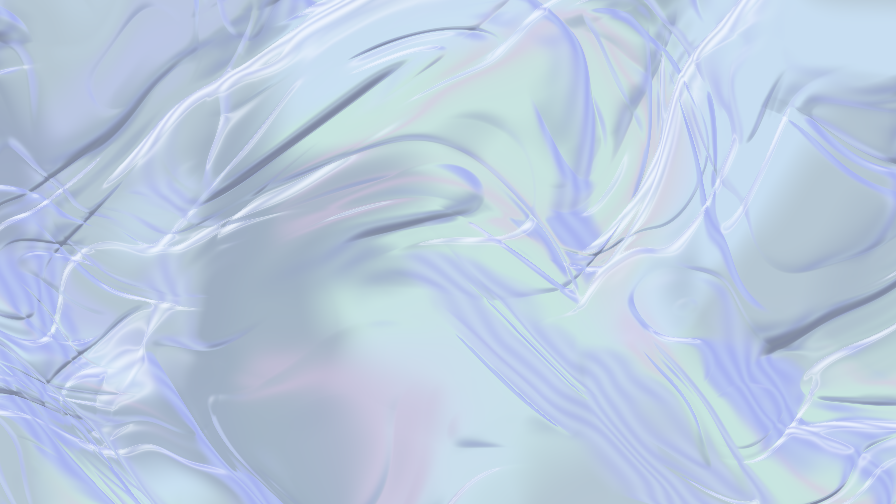
A Shadertoy shader for this background:

```glsl
// Pale iridescent foil: soft pearly sheets crossed by glossy, warped folds.

const vec3 GREY_BLUE  = vec3(0.71, 0.78, 0.83);
const vec3 SLATE      = vec3(0.59, 0.65, 0.74);
const vec3 MINT       = vec3(0.78, 0.90, 0.88);
const vec3 ICE        = vec3(0.79, 0.88, 0.96);
const vec3 LAVENDER   = vec3(0.74, 0.78, 0.93);
const vec3 PERIWINKLE = vec3(0.65, 0.70, 0.95);
const vec3 PINK       = vec3(0.85, 0.77, 0.89);
const vec3 SHADOW     = vec3(0.45, 0.48, 0.57);
const vec3 GLOSS      = vec3(0.94, 0.96, 1.00);

vec2 cellGradient(vec2 cell) {
    vec3 h = fract(cell.xyx * vec3(0.1031, 0.1030, 0.0973));
    h += dot(h, h.yzx + 33.33);
    float angle = 6.2832 * fract((h.x + h.y) * h.z);
    return vec2(cos(angle), sin(angle));
}

float gradientNoise(vec2 p) {
    vec2 cell = floor(p), f = fract(p);
    vec2 u = f * f * f * (f * (f * 6.0 - 15.0) + 10.0);
    vec2 e = vec2(0.0, 1.0);
    float a = dot(cellGradient(cell), f);
    float b = dot(cellGradient(cell + e.yx), f - e.yx);
    float c = dot(cellGradient(cell + e.xy), f - e.xy);
    float d = dot(cellGradient(cell + e.yy), f - e.yy);
    return mix(mix(a, b, u.x), mix(c, d, u.x), u.y);
}

vec2 rotate(vec2 p, float angle) {
    float c = cos(angle), s = sin(angle);
    return vec2(c * p.x - s * p.y, s * p.x + c * p.y);
}

vec2 warp(vec2 p, float frequency, float amount) {
    vec2 q = p * frequency;
    return p + amount * vec2(gradientNoise(q + 3.7), gradientNoise(q + 21.3));
}

// Rounded ridge along the zero line of a value
float ridge(float value, float width) {
    float x = value / width;
    return 1.0 / (1.0 + x * x);
}

// Fold with a steep face on one side and a gentle one on the other
float crease(float value, float width) {
    return ridge(value, value < 0.0 ? 0.4 * width : 1.3 * width);
}

// Height of the sheet: broad swells, sparse elongated folds, fine wrinkles
float sheetHeight(vec2 p) {
    vec2 q = warp(warp(p, 1.6, 0.32), 3.7, 0.09);
    float height = 0.20 * gradientNoise(q * 1.6 + 8.0);
    float folded = 0.0;
    for (int i = 0; i < 6; i++) {
        float k = float(i);
        float scale = 1.0 + 0.35 * k;
        float angle = 0.8 * sin(2.4 * k + 0.5);
        vec2 along = rotate(q, -angle) * vec2(0.9, 2.2) * scale;
        float mask = smoothstep(-0.04, 0.26, gradientNoise(p * 1.9 + 13.1 * k + 5.0));
        float fold = gradientNoise(along + 31.7 * k);
        height += mask * (0.036 * crease(fold, 0.08) + 0.022 * crease(0.16 - fold, 0.08)) / scale;
        folded += mask;
    }
    vec2 fine = rotate(q, -0.4) * vec2(5.0, 13.0);
    return height + 0.005 * min(folded, 1.5) * gradientNoise(fine);
}

vec2 sheetSlope(vec2 p, float h) {
    vec2 e = vec2(0.002, 0.0);
    vec2 g = (vec2(sheetHeight(p + e.xy), sheetHeight(p + e.yx)) - h) / e.x;
    return g / sqrt(1.0 + dot(g, g));
}

// Slow drift of pearly tints over the flat parts
vec3 pearlTint(vec2 p, vec2 slope) {
    vec2 q = warp(p, 1.5, 0.35) + 0.12 * slope;
    float mint = gradientNoise(q * 1.5 + 40.0);
    float ice = gradientNoise(q * 1.9 + 57.0);
    float slate = gradientNoise(q * 2.1 + 73.0);
    float violet = gradientNoise(q * 2.3 + 91.0);
    vec3 colour = mix(GREY_BLUE, LAVENDER, 0.8 * smoothstep(0.10, 0.32, violet));
    colour = mix(colour, MINT, smoothstep(-0.08, 0.18, mint));
    colour = mix(colour, ICE, 0.9 * smoothstep(0.06, 0.28, ice));
    colour = mix(colour, SLATE, 0.75 * smoothstep(0.05, 0.30, slate));
    float rim = ridge(violet - 0.16, 0.05) * smoothstep(0.0, 0.2, mint);
    return mix(colour, PINK, 0.55 * rim);
}

void mainImage(out vec4 fragColor, in vec2 fragCoord) {
    vec2 p = fragCoord / iResolution.y;
    float height = sheetHeight(p);
    vec2 slope = sheetSlope(p, height);
    float facing = dot(slope, normalize(vec2(-0.5, 0.85)));
    float side = dot(slope, normalize(vec2(0.85, 0.5)));

    // Sheet tint, then coloured reflections on the fold flanks
    vec3 colour = pearlTint(p, slope);
    colour = mix(colour, SLATE, 0.85 * smoothstep(0.15, 0.55, -facing));
    colour = mix(colour, LAVENDER, 0.7 * smoothstep(0.25, 0.55, abs(side)));
    colour = mix(colour, PERIWINKLE, 0.8 * smoothstep(0.30, 0.58, side + 0.35 * facing));

    // Thin film bands that follow the height near folds
    float film = 0.5 + 0.5 * sin(height * 260.0);
    float nearFold = smoothstep(0.25, 0.65, length(slope));
    colour = mix(colour, mix(PERIWINKLE, ICE, film), 0.35 * nearFold);

    // Dark creases, bright gloss and a thin specular line
    colour = mix(colour, SHADOW, 0.7 * smoothstep(0.55, 0.85, -facing));
    float gloss = smoothstep(0.36, 0.72, facing) * (0.4 + 0.6 * film);
    float glint = 0.6 * ridge(facing - 0.45, 0.05);
    colour = mix(colour, GLOSS, 0.9 * max(gloss, glint));
    fragColor = vec4(colour, 1.0);
}
```
